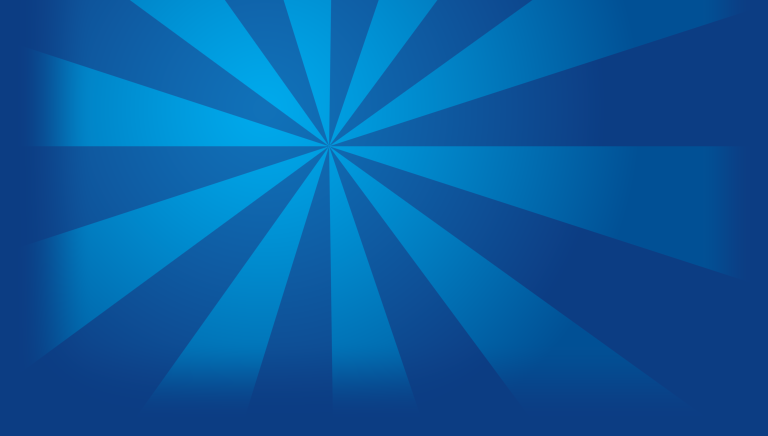
A Shadertoy shader for this background:

```glsl
#define HUB vec2(0.4285, 0.6645)
#define GLOW vec2(0.345, 0.75)
#define RAY_PAIRS 10.0
#define RAY_SKEW 0.014
#define LIGHT_REACH 0.86
#define DARK_REACH 0.78
#define LEFT_FADE vec2(0.02, 0.12)
#define RIGHT_FADE vec2(0.02, 0.09)
#define BOTTOM_FADE vec2(0.035, 0.22)

const vec3 BASE_BLUE = vec3(0.048, 0.238, 0.515);
const vec3 DARK_CORE = vec3(0.065, 0.445, 0.725);
const vec3 LIGHT_CORE = vec3(0.0, 0.665, 0.925);
const vec3 LIGHT_RIM = vec3(0.005, 0.315, 0.585);

// Coverage of the bright rays, with edges softened over one pixel
float sunburst(vec2 offset, float pixel) {
    offset.x -= RAY_SKEW * abs(offset.y);
    float angle = atan(offset.y, offset.x);
    float edgeDistance = -sin(angle * RAY_PAIRS) * length(offset) / RAY_PAIRS;
    return smoothstep(-0.7 * pixel, 0.7 * pixel, edgeDistance);
}

// Falloff from 0 at the glow to 1 at its reach
float falloff(float distanceToGlow, float reach) {
    return pow(clamp(distanceToGlow / reach, 0.0, 1.0), 1.2);
}

// Vignette on the left, right and bottom sides
float borderFade(vec2 uv) {
    return smoothstep(LEFT_FADE.x, LEFT_FADE.y, uv.x)
         * smoothstep(RIGHT_FADE.x, RIGHT_FADE.y, 1.0 - uv.x)
         * smoothstep(BOTTOM_FADE.x, BOTTOM_FADE.y, uv.y);
}

void mainImage(out vec4 fragColor, in vec2 fragCoord) {
    vec2 uv = fragCoord / iResolution.xy;
    vec2 aspect = vec2(iResolution.x / iResolution.y, 1.0);

    // Radial gradients for both sets of rays
    float glowDistance = length((uv - GLOW) * aspect);
    vec3 darkRay = mix(DARK_CORE, BASE_BLUE, falloff(glowDistance, DARK_REACH));
    vec3 lightRay = mix(LIGHT_CORE, LIGHT_RIM, falloff(glowDistance, LIGHT_REACH));

    // Rays over the base colour
    float rays = sunburst((uv - HUB) * aspect, 1.0 / iResolution.y);
    vec3 color = mix(darkRay, lightRay, rays);
    color = mix(BASE_BLUE, color, borderFade(uv));

    fragColor = vec4(color, 1.0);
}
```
